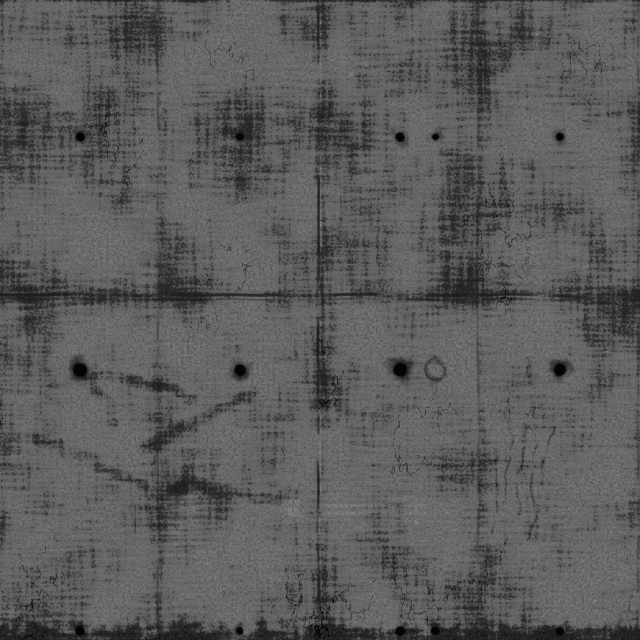
Write a Shadertoy shader that draws this texture.

```glsl
float hash(vec2 p) {
    return fract(sin(dot(p, vec2(127.1, 311.7))) * 43758.5);
}

vec2 slope(vec2 cell) {
    float angle = 6.2832 * hash(cell);
    return vec2(cos(angle), sin(angle));
}

// Gradient noise, roughly -0.7 to 0.7
float noise(vec2 p) {
    vec2 i = floor(p), f = fract(p);
    vec2 u = f * f * f * (f * (f * 6.0 - 15.0) + 10.0);
    vec2 e = vec2(0.0, 1.0);
    float low = mix(dot(slope(i), f), dot(slope(i + e.yx), f - e.yx), u.x);
    float high = mix(dot(slope(i + e), f - e), dot(slope(i + 1.0), f - 1.0), u.x);
    return mix(low, high, u.y);
}

float fbm(vec2 p) {
    float sum = 0.0, amp = 1.0;
    for (int i = 0; i < 4; i++) {
        sum += amp * noise(p);
        p = p * 2.07 + 17.3;
        amp *= 0.5;
    }
    return sum;
}

float segment(vec2 p, vec2 a, vec2 b) {
    vec2 d = b - a;
    return length(p - a - d * clamp(dot(p - a, d) / dot(d, d), 0.0, 1.0));
}

float box(vec2 p, vec2 center, vec2 size) {
    vec2 d = smoothstep(size + 0.012, size - 0.012, abs(p - center));
    return d.x * d.y;
}

void mainImage(out vec4 fragColor, in vec2 fragCoord) {
    vec2 uv = fragCoord / iResolution.xy;
    float aa = 1.0 / iResolution.y;
    float grain = noise(uv * 230.0) + 0.7 * noise(uv * 390.0 + 9.0);
    float fibreV = noise(uv * vec2(150.0, 13.0)) + 0.5 * noise(uv * vec2(60.0, 9.0));
    float fibreH = noise(uv * vec2(15.0, 170.0) + 31.0);
    float patches = fbm(uv * vec2(9.0, 7.0) + 4.0);
    float rough = fbm(uv * 45.0);
    vec2 wobble = 0.0025 * vec2(noise(uv.yx * vec2(16.0, 3.0)), noise(uv * vec2(16.0, 3.0) + 7.0));

    // Stain build-up along the formwork joints
    float stain = 0.0, line = 0.0, glint = 0.0;
    for (int i = 0; i < 5; i++) {
        float x = uv.x - 0.25 * float(i) + wobble.x;
        float strength = i == 2 ? 1.0 : 0.5;
        float broken = smoothstep(-0.35, 0.25, noise(vec2(uv.y * 24.0, float(i) * 5.3)) + rough * 0.4);
        stain += strength * 0.55 * exp(-abs(x - 0.003) * 75.0);
        line += strength * broken * smoothstep(0.0016 + aa, 0.0008, abs(x + 0.003));
        if (i == 2) glint += smoothstep(0.001 + aa, 0.0, abs(x - 0.0005));
    }
    float seam = uv.y - 0.539 + wobble.y;
    float seamBreak = smoothstep(-0.4, 0.2, noise(vec2(uv.x * 26.0, 2.5)) + rough * 0.4);
    line += seamBreak * smoothstep(0.0022 + aa, 0.001, abs(seam));
    line += 0.5 * seamBreak * smoothstep(0.001 + aa, 0.0, abs(seam + 0.007));
    glint += 0.6 * smoothstep(0.001 + aa, 0.0, abs(seam + 0.0035));
    stain += 0.6 * exp(-abs(seam + 0.005) * 85.0);
    stain += 0.9 * smoothstep(0.035, 0.005, uv.y + 0.02 * rough);
    stain += 0.5 * smoothstep(0.994, 1.0, uv.y);

    // Darker, grainier upper panels and calmer lower ones
    stain += uv.y > 0.539 ? (uv.x > 0.5 ? 0.1 : 0.05) : -0.07;

    // Branching damp marks
    vec2 bent = uv + 0.022 * vec2(fbm(uv * 9.0), fbm(uv * 9.0 + 20.0));
    float damp = segment(bent, vec2(0.13, 0.415), vec2(0.30, 0.385));
    damp = min(damp, segment(bent, vec2(0.23, 0.30), vec2(0.40, 0.39)));
    damp = min(damp, segment(bent, vec2(0.07, 0.32), vec2(0.22, 0.24)));
    damp = min(damp, segment(bent, vec2(0.28, 0.24), vec2(0.46, 0.225)));
    damp = min(damp, segment(bent, vec2(0.14, 0.40), vec2(0.19, 0.335)));
    stain += 0.45 * smoothstep(0.016, 0.002, damp + 0.007 * rough);

    // Concrete tone with stained pores and fibres
    float wear = 0.75 * patches + 0.5 * fibreV + 0.5 * fibreH + 0.65 * grain + stain;
    float tone = 0.418 + 0.1 * grain + 0.03 * fibreV;
    tone -= 0.29 * smoothstep(-0.05, 0.9, wear);

    // Hairline scratches, thin contours in scattered areas
    float contour = abs(fbm(uv * vec2(24.0, 11.0) + 50.0));
    float scratchArea = smoothstep(0.1, 0.4, noise(uv * 7.0 + 80.0));
    tone -= 0.17 * scratchArea * smoothstep(0.04, 0.0, contour);
    for (int i = 0; i < 5; i++) {
        float k = float(i);
        vec2 top = vec2(0.775 + 0.021 * k, 0.30 + 0.05 * hash(vec2(k, 3.0)));
        float d = segment(bent, top, top - vec2(0.004, 0.07 + 0.09 * hash(vec2(k, 8.0))));
        tone -= 0.13 * smoothstep(0.0025 + aa, 0.0, d) * smoothstep(-0.4, 0.3, rough);
    }

    // Pale scraped areas and thin raised strips
    float pale = box(uv, vec2(0.29, 0.175), vec2(0.025, 0.05)) + box(uv, vec2(0.455, 0.205), vec2(0.014, 0.02));
    tone += 0.07 * pale * smoothstep(-0.5, 0.3, fibreV + grain);
    float strips = smoothstep(0.0035, 0.002, abs(mod(uv.y, 0.012) - 0.006));
    tone += 0.05 * strips * box(uv, vec2(0.585, 0.205), vec2(0.085, 0.012));
    tone += 0.12 * smoothstep(0.35, 0.6, noise(uv * 90.0 + 60.0)) * smoothstep(0.2, 0.5, noise(uv * 8.0 + 33.0));
    tone = mix(tone, 0.11, 0.8 * min(line, 1.0));
    tone += 0.1 * glint * smoothstep(-0.4, 0.3, rough);

    // Tie holes: four per row plus one off-grid column
    for (int row = 0; row < 3; row++) {
        for (int col = 0; col < 5; col++) {
            vec2 id = vec2(col, row);
            vec2 center = vec2(col == 4 ? 0.68 : 0.125 + 0.25 * id.x, row == 0 ? 0.014 : row == 1 ? 0.422 : 0.786);
            float radius = (row == 1 ? 0.0105 : 0.0065) * (0.85 + 0.35 * hash(id + 2.0));
            float d = length(uv - center) + 0.0018 * rough;
            float halo = smoothstep(radius * 2.3, radius * 0.7, d + 0.009 * rough);
            if (row == 1 && col == 4) {
                tone -= 0.16 * smoothstep(0.006, 0.0, abs(d - 0.015 + 0.004 * rough));
                continue;
            }
            tone = mix(tone, 0.1, halo * (row == 1 ? 0.75 : 0.4));
            tone = mix(tone, 0.015, smoothstep(radius + aa, radius - aa - 0.001, d));
        }
    }
    fragColor = vec4(vec3(clamp(tone, 0.01, 0.62)), 1.0);
}
```
